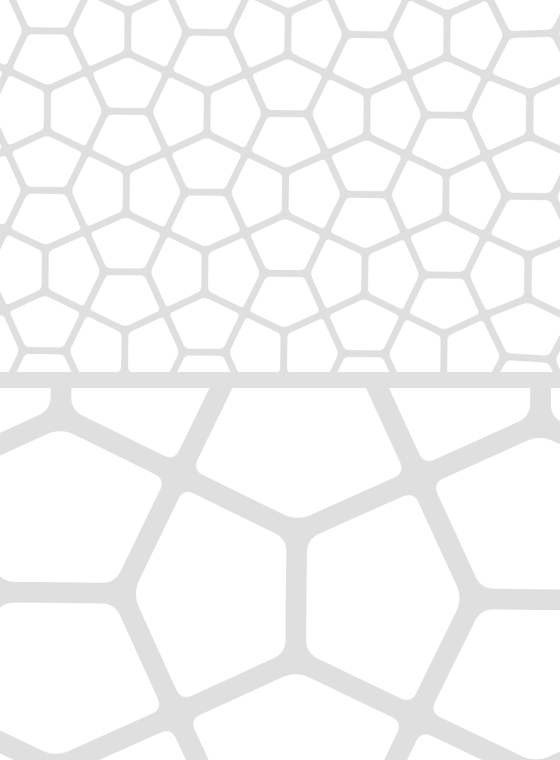
Top: the whole. Bottom: its middle third, enlarged.
Reproduce this pattern procedurally as a Shadertoy shader.

```glsl
// Lengths: canvas heights for layout, cell widths for the tile shape
const float CELL = 0.2147;                  // side of one square cell
const vec2  ORIGIN = vec2(0.0157, -0.0196); // centre of an upright-bar cell
const float TILT = 0.011;                   // clockwise rotation in radians
const float BAR_HALF = 0.265;               // half length of each cell's bar
const float LINE_HALF = 0.0432;             // half width of the grout
const float ROUNDING = 0.05;                // softness of tile corners
const float WOBBLE = 0.012;                 // unevenness of the lines
const float STRETCH_START = 0.54;           // where the right side widens
const float STRETCH = 0.115;
const vec3  TILE_COLOR = vec3(1.0);
const vec3  GROUT_COLOR = vec3(0.875);

vec2 hash22(vec2 p) {
    vec3 q = fract(p.xyx * vec3(0.1031, 0.1030, 0.0973));
    q += dot(q, q.yzx + 33.33);
    return fract((q.xx + q.yz) * q.zy);
}

vec2 noise2(vec2 p) {
    vec2 i = floor(p), f = fract(p);
    f = f * f * (3.0 - 2.0 * f);
    vec2 low = mix(hash22(i), hash22(i + vec2(1, 0)), f.x);
    vec2 high = mix(hash22(i + vec2(0, 1)), hash22(i + vec2(1, 1)), f.x);
    return mix(low, high, f.y);
}

float smoothMax(float a, float b) {
    float h = max(ROUNDING - abs(a - b), 0.0);
    return max(a, b) + h * h / (4.0 * ROUNDING);
}

// Pentagon with its apex at -y, base at y = 0.5, side corners at (+-0.5, 0)
float pentagon(vec2 p) {
    vec2 n = normalize(vec2(0.5, 0.5 - BAR_HALF));
    float apexRight = dot(p, vec2(n.y, -n.x)) - 0.5 * n.y;
    float apexLeft = dot(p, vec2(-n.y, -n.x)) - 0.5 * n.y;
    float side = dot(vec2(abs(p.x), p.y), n) - 0.5 * n.x;
    float base = p.y - 0.5;
    return smoothMax(smoothMax(apexLeft, apexRight), smoothMax(side, base));
}

// Cells alternate between upright and level bars
float cairoTiling(vec2 p) {
    vec2 cell = floor(p + 0.5);
    vec2 q = p - cell;
    if (mod(cell.x + cell.y, 2.0) > 0.5) q = q.yx;
    float endTile = pentagon(vec2(q.x, abs(q.y) - 0.5));
    float sideTile = pentagon(vec2(q.y, 0.5 - abs(q.x)));
    return min(endTile, sideTile);
}

void mainImage(out vec4 fragColor, in vec2 fragCoord) {
    vec2 p = (fragCoord - 0.5 * iResolution.xy) / iResolution.y;

    // Slight stretch near the right side, then tilt and scale to cells
    p *= 1.0 - STRETCH * max(p.x - STRETCH_START, 0.0);
    p -= ORIGIN;
    float c = cos(TILT), s = sin(TILT);
    p = vec2(c * p.x - s * p.y, s * p.x + c * p.y) / CELL;
    p += WOBBLE * (noise2(p + 40.0) - 0.5);

    // Smooth edge between tile and grout
    float pixel = 1.0 / (iResolution.y * CELL);
    float edge = cairoTiling(p) + LINE_HALF;
    float grout = smoothstep(-0.7 * pixel, 0.7 * pixel, edge);
    fragColor = vec4(mix(TILE_COLOR, GROUT_COLOR, grout), 1.0);
}
```
